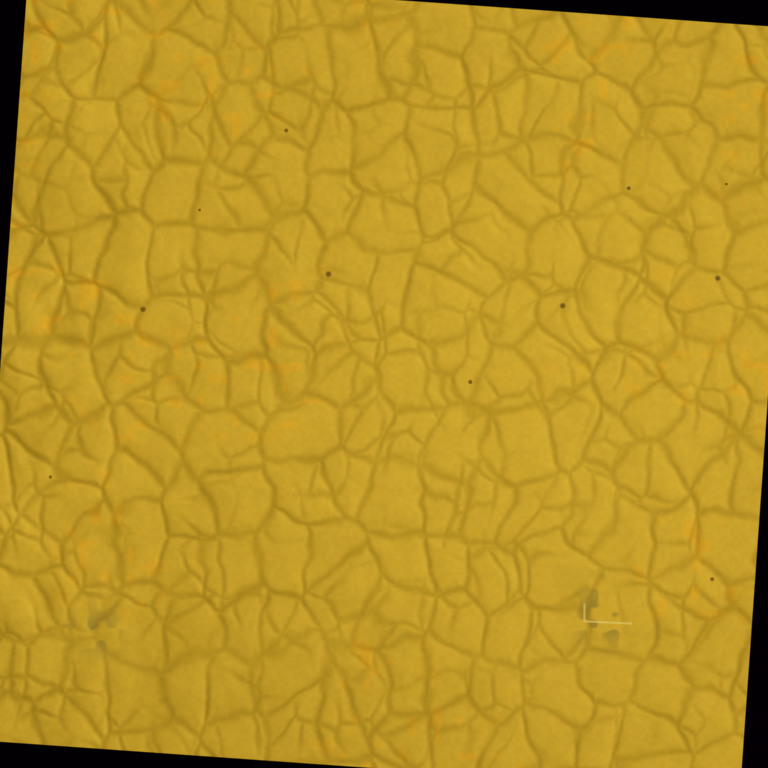
Reproduce this texture procedurally as a Shadertoy shader.

```glsl
// Yellow grained leather on a slightly turned square sheet over black.
// Two warped Voronoi nets form the main and fine creases; their height
// is lit from the right, then grain, specks, smudges and a scratch are added.
#define TILT 0.0705
#define MAIN_CELLS vec2(14.5, 12.5)
#define FINE_CELLS vec2(20.0, 17.0)
#define MAIN_WIDTH 0.075
#define FINE_WIDTH 0.085
#define CREASE_DEPTH 0.44
#define RELIEF 0.24
#define GRAIN 0.13
#define SHADE vec3(0.635, 0.500, 0.105)
#define LIGHT vec3(0.820, 0.665, 0.185)
#define SPECK vec3(0.36, 0.26, 0.08)
#define SMUDGE vec3(0.46, 0.40, 0.17)

vec2 hash2(vec2 p) {
    vec3 q = fract(p.xyx * vec3(0.1031, 0.1030, 0.0973));
    q += dot(q, q.yzx + 33.33);
    return fract((q.xx + q.yz) * q.zy);
}

float noise(vec2 p) {
    vec2 i = floor(p), f = fract(p);
    f = f * f * (3.0 - 2.0 * f);
    float low = mix(hash2(i).x, hash2(i + vec2(1, 0)).x, f.x);
    float high = mix(hash2(i + vec2(0, 1)).x, hash2(i + vec2(1, 1)).x, f.x);
    return mix(low, high, f.y);
}

float fbm(vec2 p) {
    float sum = 0.0, amp = 0.5;
    for (int k = 0; k < 4; k++) {
        sum += amp * noise(p);
        p = mat2(1.6, 1.2, -1.2, 1.6) * p + 7.3;
        amp *= 0.5;
    }
    return sum;
}

// Distance to the nearest Voronoi border, in cell units
float borderDistance(vec2 p) {
    vec2 cell = floor(p), f = fract(p), nearCell = vec2(0), nearest = vec2(0);
    float best = 9.0;
    for (int y = -1; y <= 1; y++)
    for (int x = -1; x <= 1; x++) {
        vec2 g = vec2(x, y);
        vec2 r = g + 0.08 + 0.84 * hash2(cell + g) - f;
        if (dot(r, r) < best) { best = dot(r, r); nearest = r; nearCell = g; }
    }
    float border = 9.0;
    for (int y = -2; y <= 2; y++)
    for (int x = -2; x <= 2; x++) {
        vec2 g = nearCell + vec2(x, y);
        vec2 r = g + 0.08 + 0.84 * hash2(cell + g) - f;
        vec2 between = r - nearest;
        if (dot(between, between) > 1e-4)
            border = min(border, dot(0.5 * (r + nearest), normalize(between)));
    }
    return border;
}

float gauss(float x) { return exp(-x * x); }

// x: crease darkness, y: surface height
vec2 leather(vec2 p) {
    vec2 warp = vec2(noise(p * 17.0), noise(p * 17.0 + 40.0)) - 0.5;
    vec2 ripple = vec2(noise(p * 55.0 + 9.0), noise(p * 55.0 + 70.0)) - 0.5;
    vec2 q = p + 0.026 * warp + 0.007 * ripple;
    float mainEdge = borderDistance(q * MAIN_CELLS + 31.0);
    float fineEdge = borderDistance((q + 0.008 * warp.yx) * FINE_CELLS + 83.0);
    float mainCrease = gauss(mainEdge / MAIN_WIDTH) * (0.55 + 0.6 * noise(p * 22.0 + 5.0));
    float fineCrease = gauss(fineEdge / FINE_WIDTH) * smoothstep(0.15, 0.8, noise(p * 19.0 + 60.0));
    float crease = max(mainCrease, 0.8 * fineCrease) + 0.15 * min(mainCrease, fineCrease);
    float dome = smoothstep(0.0, 0.45, mainEdge);
    return vec2(crease, 0.8 * dome - 0.6 * crease);
}

float segment(vec2 p, vec2 a, vec2 b) {
    vec2 ab = b - a;
    return length(p - a - ab * clamp(dot(p - a, ab) / dot(ab, ab), 0.0, 1.0));
}

void mainImage(out vec4 fragColor, in vec2 fragCoord) {
    vec2 uv = fragCoord / iResolution.xy;
    float pixel = 1.0 / iResolution.y;

    // Creases and side lighting, with deeper folds toward the left
    vec2 here = leather(uv);
    float slope = here.y - leather(uv + vec2(0.005, 0.003)).y;
    float leftFold = smoothstep(0.4, 0.0, uv.x);
    float fold = fbm(uv * vec2(11.0, 7.0)) - fbm((uv + vec2(0.02, 0.01)) * vec2(11.0, 7.0));
    float tone = 0.72 - CREASE_DEPTH * here.x;
    tone += RELIEF * (1.0 + 0.7 * leftFold) * slope + 0.9 * leftFold * fold;

    // Broad falloff of light and fine grain
    tone += 0.22 * gauss(length((uv - vec2(0.74, 0.55)) * vec2(1.0, 0.9)) / 0.42) - 0.05;
    tone -= 0.12 * smoothstep(0.35, 0.0, uv.y) * smoothstep(0.9, 0.2, uv.x);
    tone += 0.22 * (fbm(uv * 28.0) - 0.47);
    tone += GRAIN * (noise(uv * 190.0) - 0.5) + 0.07 * (noise(uv * 380.0) - 0.5);
    vec3 color = mix(SHADE, LIGHT, clamp(tone, -0.35, 1.15));

    // Warm flecks where the finish is worn
    float worn = smoothstep(0.68, 0.85, noise(uv * 65.0)) * smoothstep(0.45, 0.7, noise(uv * 8.0 + 3.0));
    color += worn * vec3(0.04, 0.0, -0.02);

    // Sparse dark specks
    vec2 cell = floor(uv * 9.0), seed = hash2(cell + 17.0);
    vec2 center = (cell + 0.15 + 0.7 * hash2(cell + 51.0)) / 9.0;
    float radius = 0.0018 + 0.002 * seed.y;
    float speck = step(seed.x, 0.17) * (1.0 - smoothstep(0.4, 1.4, length(uv - center) / radius));
    color = mix(color, SPECK, 0.75 * speck);

    // Two patches of grey smudging
    float patches = gauss(length(uv - vec2(0.79, 0.20)) / 0.035)
                  + 0.7 * gauss(length(uv - vec2(0.125, 0.18)) / 0.028);
    color = mix(color, SMUDGE, 0.75 * patches * smoothstep(0.5, 0.75, noise(uv * 75.0 + 2.0)));

    // Thin pale bent scratch
    vec2 bend = vec2(0.761, 0.191);
    float scratch = min(segment(uv, bend, vec2(0.822, 0.188)), segment(uv, bend, vec2(0.761, 0.213)));
    color = mix(color, vec3(0.88, 0.78, 0.42), 0.6 * (1.0 - smoothstep(0.0004, 0.0010 + pixel, scratch)));

    // Turned sheet outline over black
    vec2 p = uv - 0.5;
    vec2 sheet = abs(vec2(p.x * cos(TILT) - p.y * sin(TILT), p.x * sin(TILT) + p.y * cos(TILT)));
    float outside = smoothstep(-pixel, pixel, max(sheet.x, sheet.y) - 0.5);
    fragColor = vec4(mix(color, vec3(0.008, 0.0, 0.008), outside), 1.0);
}
```
